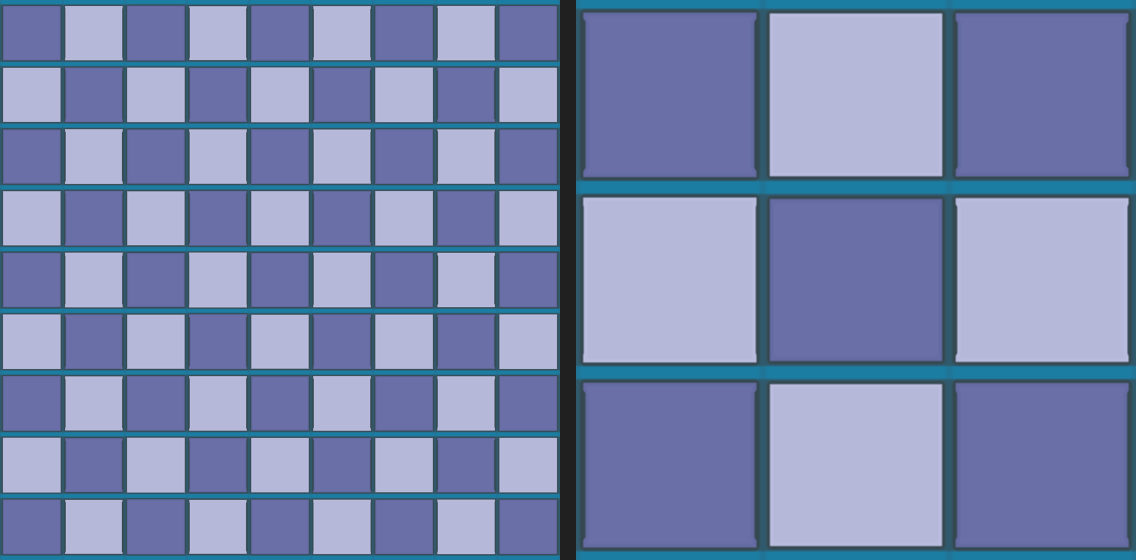
Left: the whole. Right: its middle third, enlarged.
This pattern is drawn by a Shadertoy shader. Its source:

```glsl
// Nine by nine checker of violet and lilac tiles over teal horizontal bands.
// Each tile is a box distance with a dark soft outline; layered sines
// vary the tile sizes and wear down the sides of every second column.

const float COUNT = 9.0;
const vec2 PITCH = vec2(0.1108, 0.1102);
const vec2 TILE_HALF = vec2(0.0514, 0.0486);
const float UNIT = 0.0013;            // width of the finest detail

const vec3 VIOLET = vec3(0.414, 0.440, 0.655);
const vec3 LILAC = vec3(0.710, 0.720, 0.850);
const vec3 TEAL = vec3(0.110, 0.490, 0.640);
const vec3 GAP = vec3(0.190, 0.350, 0.420);
const vec3 OUTLINE = vec3(0.210, 0.280, 0.310);

// Layered sines, roughly -1 to 1
float waves(vec2 p) {
    return 0.5 * sin(p.x * 2.3 + p.y * 4.1)
         + 0.3 * sin(p.x * 5.7 - p.y * 3.3 + 1.0)
         + 0.2 * sin(p.x * 9.1 + p.y * 7.9 + 2.0);
}

float boxDistance(vec2 p, vec2 halfSize, float radius) {
    vec2 q = abs(p) - halfSize + radius;
    return length(max(q, 0.0)) + min(max(q.x, q.y), 0.0) - radius;
}

// One inside the edge, zero outside
float fill(float d, float soft) {
    return 1.0 - smoothstep(-soft, soft, d);
}

// Sides of odd columns are worn inward, leaving small tips at the corners
float sideWear(vec2 p, vec2 id, vec2 halfSize) {
    float odd = mod(id.x, 2.0);
    float side = p.x < 0.0 ? 0.0 : 3.0;
    float amount = 0.75 + 0.5 * waves(id + side);
    float tip = UNIT * (3.5 + waves(id.yx + side));
    float middle = 1.0 - smoothstep(halfSize.y - tip - UNIT, halfSize.y - tip + UNIT, abs(p.y));
    return odd * max(amount, 0.2) * middle * UNIT;
}

void mainImage(out vec4 fragColor, in vec2 fragCoord) {
    vec2 uv = fragCoord / iResolution.xy;
    float soft = max(0.75 / min(iResolution.x, iResolution.y), 0.6 * UNIT);

    // Tile index and position from the tile centre
    vec2 centred = uv - 0.5;
    float middleTile = 0.5 * (COUNT - 1.0);
    vec2 id = clamp(floor(centred / PITCH + 0.5) + middleTile, 0.0, COUNT - 1.0);
    vec2 p = centred - (id - middleTile) * PITCH;
    float isLilac = mod(id.x + id.y, 2.0);

    // Tile shape with slight size differences
    vec2 halfSize = TILE_HALF + vec2(0.15, 0.4) * UNIT * waves(id * 1.7);
    float d = boxDistance(p, halfSize, UNIT);
    float wornD = boxDistance(p, halfSize - vec2(sideWear(p, id, halfSize), 0.0), 0.5 * UNIT);

    // Bands run across the vertical gaps
    float band = 1.0 - fill(abs(p.y) - 0.5 * PITCH.y + 3.0 * UNIT, soft * 1.4);
    float crossing = smoothstep(TILE_HALF.x, 0.5 * PITCH.x, abs(p.x));
    vec3 color = mix(GAP, mix(TEAL, GAP, 0.22 * crossing), band);

    // Dark outline, then the flat tile with a faint rim
    color = mix(color, OUTLINE, 0.95 * fill(d - 1.5 * UNIT, soft * 1.3));
    vec3 tile = mix(VIOLET, LILAC, isLilac);
    float rim = smoothstep(-2.5 * UNIT, -0.8 * UNIT, wornD);
    tile += 0.02 * rim * (2.0 * isLilac - 1.0);
    color = mix(color, tile, fill(wornD, soft));

    fragColor = vec4(color, 1.0);
}
```
